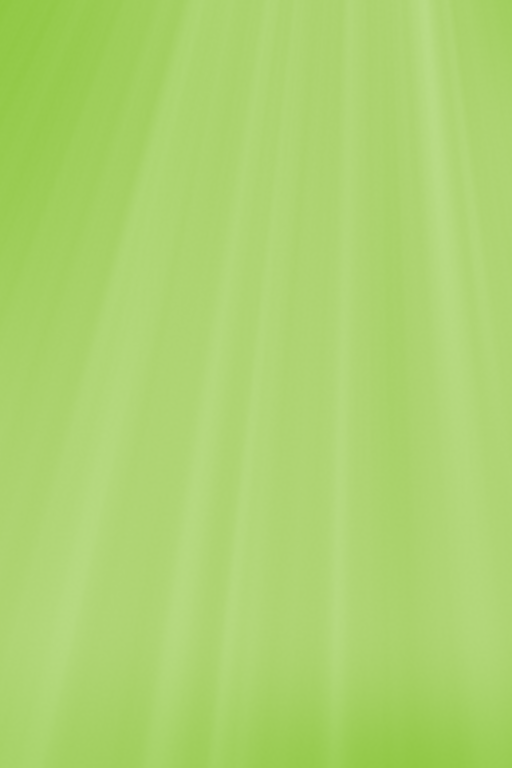
Give the GLSL for this background, as a WebGL 1 fragment shader.

```glsl
precision highp float;
// Soft pale light beams fanning down over a fresh green backdrop.
// Each beam is a soft profile across a fan coordinate, which is the place
// where a line from the light source through the pixel meets the bottom edge.

uniform vec2 u_resolution;

#define SOURCE vec2(0.713, 1.833)
#define BODY_GREEN vec3(0.682, 0.829, 0.447)
#define DEEP_GREEN vec3(0.565, 0.785, 0.265)
#define PALE_GREEN vec3(0.755, 0.880, 0.575)
#define STREAK_FREQUENCY 19.0
#define STREAK_STRENGTH 0.13
#define GRAIN_STRENGTH 0.006

vec2 hashGradient(vec2 cell) {
  float angle = 6.2832 * fract(sin(dot(cell, vec2(127.1, 311.7))) * 43758.5);
  return vec2(cos(angle), sin(angle));
}

float gradientNoise(vec2 p) {
  vec2 cell = floor(p);
  vec2 f = p - cell;
  vec2 blend = f * f * f * (f * (f * 6.0 - 15.0) + 10.0);
  float a = dot(hashGradient(cell), f);
  float b = dot(hashGradient(cell + vec2(1.0, 0.0)), f - vec2(1.0, 0.0));
  float c = dot(hashGradient(cell + vec2(0.0, 1.0)), f - vec2(0.0, 1.0));
  float d = dot(hashGradient(cell + vec2(1.0)), f - vec2(1.0));
  return mix(mix(a, b, blend.x), mix(c, d, blend.x), blend.y);
}

// Elliptical soft spot
float glow(vec2 uv, vec2 center, vec2 radius) {
  vec2 q = (uv - center) / radius;
  return exp(-dot(q, q));
}

// Beam profile with separate softness on its left and right flanks
float beam(float fan, float center, float left, float right) {
  float offset = fan - center;
  float q = offset / (offset < 0.0 ? left : right);
  return exp(-q * q);
}

// Fine streaks along the fan, drifting slowly along their length
float streaks(float fan, float y) {
  float sum = 0.0;
  float weight = 1.0;
  float frequency = STREAK_FREQUENCY;
  for (int i = 0; i < 3; i++) {
    sum += weight * gradientNoise(vec2(fan * frequency, y * 1.6 + float(i) * 7.3));
    frequency *= 2.1;
    weight *= 0.55;
  }
  return sum;
}

void main() {
  vec2 uv = gl_FragCoord.xy / u_resolution;
  float fan = SOURCE.x + (uv.x - SOURCE.x) * SOURCE.y / (SOURCE.y - uv.y);
  float high = smoothstep(0.25, 0.95, uv.y);
  float low = 1.0 - high;

  // Saturated corners, floor and the lane between the right-hand beams
  float deep = 0.95 * glow(uv, vec2(-0.03, 1.04), vec2(0.36, 0.32));
  deep += 0.30 * glow(uv, vec2(-0.05, 0.70), vec2(0.20, 0.22));
  deep += 0.55 * glow(uv, vec2(1.04, 1.03), vec2(0.12, 0.14));
  deep += 0.55 * glow(uv, vec2(0.80, -0.02), vec2(0.38, 0.11));
  deep += 0.40 * (1.0 - smoothstep(-0.03, 0.20, uv.y));
  deep += 0.20 * beam(fan, 0.775, 0.04, 0.06) * glow(uv, vec2(0.76, 0.5), vec2(0.5, 0.35));

  // Main beams, from left to right
  float light = beam(fan, -0.02, 0.035, 0.16) * mix(0.18, 0.34, high);
  light += 0.24 * beam(fan, 0.065, 0.035, 0.030) * low;
  light += beam(fan, 0.295, 0.020, 0.045) * mix(0.40, 0.26, high);
  light += beam(fan, 0.420, 0.016, 0.035) * mix(0.38, 0.18, high);
  light += 0.16 * beam(fan, 0.465, 0.014, 0.030) * low;
  light += beam(fan, 0.650, 0.022, 0.030) * mix(0.38, 0.25, high);
  light += beam(fan, 0.965, 0.050, 0.040) * mix(0.28, 0.62, high);
  light += 0.24 * beam(fan, 1.055, 0.020, 0.030) * smoothstep(0.30, 0.70, uv.y);

  // Fine streaks and a faint grain
  light += STREAK_STRENGTH * streaks(fan, uv.y) * mix(0.7, 1.2, high);
  float grain = GRAIN_STRENGTH * gradientNoise(uv * vec2(130.0, 195.0));

  vec3 color = mix(BODY_GREEN, DEEP_GREEN, clamp(deep, 0.0, 1.0));
  color += (PALE_GREEN - BODY_GREEN) * light + grain;
  gl_FragColor = vec4(clamp(color, 0.0, 1.0), 1.0);
}
```
